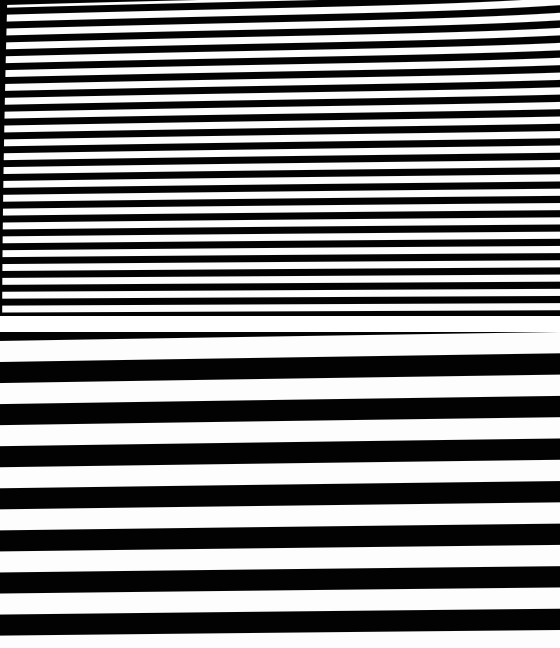
Top: the whole. Bottom: its middle third, enlarged.
A Shadertoy shader for this pattern:

```glsl
// Black and white stripes on a gently warped sheet, fanning out and lifting toward the upper right.

const float STRIPE_PITCH = 0.04382;  // stripe spacing at the left, in canvas heights
const float STRIPE_COUNT = 22.0;
const float SHEET_TOP = 22.45;       // upper end of the sheet, in stripes
const vec3 INK = vec3(0.008);
const vec3 PAPER = vec3(0.992);

// Linear edge coverage: 0 outside, 1 inside, blended over one pixel.
float coverage(float dist, float pixel) {
    return clamp(dist / pixel + 0.5, 0.0, 1.0);
}

// Height gained by a stripe on its way from the left side to u.
float stripeLift(float stripe, float u) {
    float t = stripe / STRIPE_COUNT;
    float slope = (0.0069 + 0.0306 * t) * u;
    float bow = 0.0116 * t * u * (1.0 - u);
    float curl = 0.0185 * t * t * t * t * pow(u, 6.0);
    return slope + bow + curl;
}

// Invert the warp by fixed-point iteration to get the stripe coordinate.
float stripeCoord(vec2 uv) {
    float stripe = uv.y / STRIPE_PITCH;
    for (int i = 0; i < 6; i++) {
        stripe = (uv.y - stripeLift(stripe, uv.x)) / STRIPE_PITCH;
    }
    return stripe;
}

// Signed distance to the paper bands, in stripes; ink is centred on integers.
float paperBand(float stripe) {
    return 0.25 - abs(fract(stripe) - 0.5);
}

// Curved left side of the sheet, as a fraction of the canvas width.
float sheetLeft(float height) {
    return 0.0039 + 0.0091 * pow(height, 1.7);
}

void mainImage(out vec4 fragColor, in vec2 fragCoord) {
    vec2 uv = fragCoord / iResolution.xy;
    vec2 pixel = 1.0 / iResolution.xy;
    float stripePixel = pixel.y / STRIPE_PITCH;
    float stripe = stripeCoord(uv);

    // Bands, clipped to the sheet
    float paper = coverage(paperBand(stripe), stripePixel);
    paper *= coverage(SHEET_TOP - stripe, stripePixel);
    paper *= coverage(uv.x - sheetLeft(uv.y), pixel.x);

    fragColor = vec4(mix(INK, PAPER, paper), 1.0);
}
```
